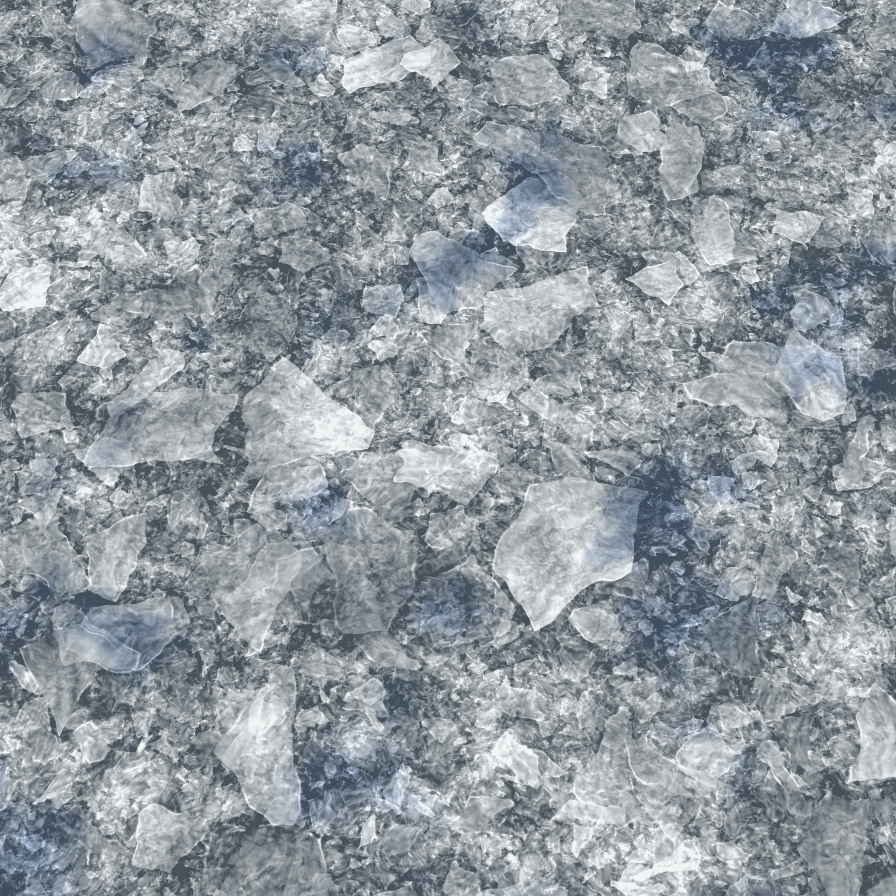
Give the GLSL for this texture, as a WebGL 2 fragment shader.

```glsl
#version 300 es
precision highp float;
// Broken ice: a crumbled, creased ground of warped gradient noise, covered by
// layers of translucent angular shards from small chips up to pale slabs.
// Each shard is a random convex polygon with streaks, a lit rim and a shadow.
uniform vec2 u_resolution;
out vec4 fragColor;

vec3 hash3(vec2 p) {
  vec3 q = fract(vec3(p.xyx) * vec3(0.1031, 0.1030, 0.0973));
  q += dot(q, q.yxz + 33.33);
  return fract((q.xxy + q.yzz) * q.zyx);
}

float gradientNoise(vec2 p) {
  vec2 i = floor(p), f = p - i;
  vec2 u = f * f * f * (f * (f * 6.0 - 15.0) + 10.0);
  vec2 e = vec2(0.0, 1.0);
  float a = dot(hash3(i).xy * 2.0 - 1.0, f);
  float b = dot(hash3(i + e.yx).xy * 2.0 - 1.0, f - e.yx);
  float c = dot(hash3(i + e.xy).xy * 2.0 - 1.0, f - e.xy);
  float d = dot(hash3(i + e.yy).xy * 2.0 - 1.0, f - e.yy);
  return mix(mix(a, b, u.x), mix(c, d, u.x), u.y);
}

float fbm(vec2 p) {
  float sum = 0.0, amp = 0.6;
  for (int i = 0; i < 4; i++) {
    sum += amp * gradientNoise(p);
    p = mat2(1.6, 1.2, -1.2, 1.6) * p + 17.3;
    amp *= 0.55;
  }
  return sum;
}

vec2 warp(vec2 p) {
  return vec2(fbm(p + 3.7), fbm(p + 41.2));
}

// Convex five-sided polygon circumscribing an ellipse of the given aspect.
float shardDistance(vec2 p, float radius, float aspect, vec2 seed) {
  float d = -10.0;
  for (int i = 0; i < 5; i++) {
    float jitter = hash3(seed + float(i) * 7.31).x - 0.5;
    float a = 1.2566 * (float(i) + 0.6 * jitter);
    vec2 normal = vec2(cos(a), sin(a));
    d = max(d, dot(p, normal) - radius * length(normal * vec2(1.0, 1.0 / aspect)));
  }
  return d;
}

// Draws one layer of shards over the tone; x is tone, y is surface roughness.
vec2 shardLayer(vec2 surface, vec2 p, float freq, float big, float pixel) {
  vec2 q = p * freq + freq * 5.17 + 60.0;
  q += 0.36 * warp(q * 1.1);
  vec2 home = floor(q);
  for (int k = 0; k < 9; k++) {
    vec2 cell = home + vec2(k % 3, k / 3) - 1.0;
    vec3 h = hash3(cell + 11.0), g = hash3(cell + 97.5);
    if (g.x > mix(0.95, 0.38, big)) continue;
    vec2 local = q - cell - 0.1 - 0.8 * h.xy;
    float a = 6.2832 * h.z;
    local = mat2(cos(a), -sin(a), sin(a), cos(a)) * local;
    float aspect = 1.3 + 7.0 * g.y * g.y;
    float d = shardDistance(local, mix(0.3, 0.52, g.z), aspect, cell + 5.0);
    if (d > 0.45) continue;

    // Cast shadow, then the translucent body.
    float edge = pixel * freq;
    float shade = fract(h.x * 13.7 + g.z * 5.1);
    surface.x -= 0.16 * exp(-max(d, 0.0) * 11.0) * smoothstep(-edge, edge, d);
    float streak = gradientNoise(vec2(local.x * 2.5, local.y * 14.0) + cell * 3.1);
    float tone = mix(mix(0.12, 0.5, big), mix(0.95, 0.9, big), shade);
    tone += 0.45 * streak + 0.45 * dot(local, vec2(0.6, 0.8));
    float cover = mix(0.35, 0.75, h.y) * (1.0 - smoothstep(-edge, edge, d));
    surface.x = mix(surface.x, tone, cover);
    surface.y *= 1.0 - 0.5 * big * cover;

    // Rim lit only along parts of the outline.
    float width = 0.0011 * freq + 0.5 * edge;
    float lit = smoothstep(-0.1, 0.3, gradientNoise(local * 4.0 + cell * 1.7));
    surface.x += 0.42 * lit * exp(-d * d / (width * width)) * mix(0.6, 1.0, big);
  }
  return surface;
}

void main() {
  vec2 uv = gl_FragCoord.xy / u_resolution.y;
  float pixel = 1.0 / u_resolution.y;
  // Grains shrink gently towards the far, upper side.
  vec2 p = (uv - vec2(0.5, 0.0)) * (1.0 + 0.4 * uv.y) + 2.0;

  // Crumbled ground with bright creases, darker in the hollows.
  vec2 bent = p + 0.04 * warp(p * 14.0);
  float broad = fbm(bent * 3.6 + 8.0);
  float hollow = smoothstep(0.05, 0.4, fbm(bent * 5.0 + 31.0) - 0.4 * broad);
  float crease = 1.0 - abs(fbm(bent * 24.0)) * 3.0;
  vec2 surface = vec2(0.44 + 1.2 * fbm(bent * 15.0), 1.0);
  surface.x += 0.22 * max(crease, 0.0) * max(crease, 0.0);

  // Shards from fine chips to slabs.
  float freq = 75.0;
  for (int i = 0; i < 7; i++) {
    surface = shardLayer(surface, p, freq, float(i) / 6.0, pixel);
    freq *= 0.63;
  }

  // Frosty grain, glints and large light and dark areas.
  float grain = gradientNoise(bent * 105.0) + 0.9 * gradientNoise(bent * 190.0);
  float v = surface.x + 0.38 * surface.y * grain;
  v += 0.35 * surface.y * smoothstep(0.25, 0.55, gradientNoise(bent * 70.0 + 9.0));
  v += 0.65 * broad + 0.25 * fbm(bent * 9.0 + 77.0) - 0.28 * hollow;
  v = clamp(0.53 + 1.2 * (v - 0.55), -0.03, 1.08);

  // Cool grey ramp, bluer in the hollows.
  vec3 color = mix(vec3(0.295, 0.335, 0.365), vec3(0.90, 0.915, 0.92), v);
  color *= mix(vec3(1.0), vec3(0.88, 0.95, 1.07), hollow);
  fragColor = vec4(color, 1.0);
}
```
